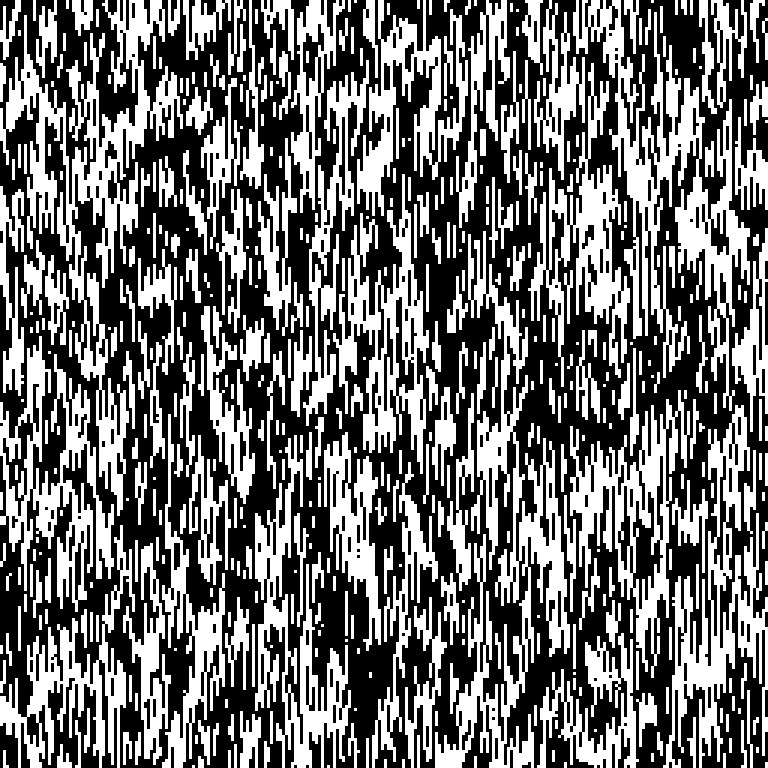
This texture is drawn by a WebGL 2 fragment shader. Its source:

```glsl
#version 300 es
precision highp float;
// Black and white grain of short upright strands on a grid of square cells.
// Each column carries its own stretched noise, sharpened against its neighbours;
// two leaning layers of coarser noise merge strands into ragged patches.

uniform vec2 u_resolution;
out vec4 fragColor;

float hash(vec2 p) {
    return fract(sin(dot(p, vec2(127.1, 311.7))) * 43758.5453);
}

// Smooth noise along one column, with its own phase and stretch
float strand(float column, float y) {
    float stretch = mix(5.0, 8.0, hash(vec2(column, 7.3)));
    float t = y / stretch + 40.0 * hash(vec2(column, 2.9));
    float knot = floor(t);
    float blend = smoothstep(0.0, 1.0, t - knot);
    return mix(hash(vec2(column, knot)), hash(vec2(column, knot + 1.0)), blend) - 0.5;
}

// Two-dimensional value noise centred on zero
float valueNoise(vec2 p) {
    vec2 corner = floor(p);
    vec2 f = smoothstep(0.0, 1.0, p - corner);
    float low = mix(hash(corner), hash(corner + vec2(1.0, 0.0)), f.x);
    float high = mix(hash(corner + vec2(0.0, 1.0)), hash(corner + 1.0), f.x);
    return mix(low, high, f.y) - 0.5;
}

// Tall patches whose sides lean by the given slope
float patches(vec2 cell, float lean, float seed) {
    return valueNoise(vec2(cell.x + lean * cell.y, cell.y) / vec2(3.6, 9.0) + seed);
}

float grain(vec2 cell) {
    // Strands, with neighbouring columns pushed apart
    float level = strand(cell.x, cell.y);
    level -= 0.25 * (strand(cell.x - 1.0, cell.y) + strand(cell.x + 1.0, cell.y));

    // Patches leaning both ways, more of them to the right
    level += 0.75 * patches(cell, -0.22, 13.4);
    level += 0.65 * patches(cell, 0.18, 71.8);

    // Slight raggedness at the strand ends
    level += 0.06 * (hash(cell + 0.37) - 0.5);
    return step(0.048, level);
}

void main() {
    // Average four samples per pixel to smooth cell edges
    float scale = 256.0 / min(u_resolution.x, u_resolution.y);
    float white = 0.0;
    for (int i = 0; i < 4; i++) {
        vec2 offset = vec2(i % 2, i / 2) * 0.5 - 0.25;
        white += 0.25 * grain(floor((gl_FragCoord.xy + offset) * scale));
    }
    fragColor = vec4(vec3(white), 1.0);
}
```
